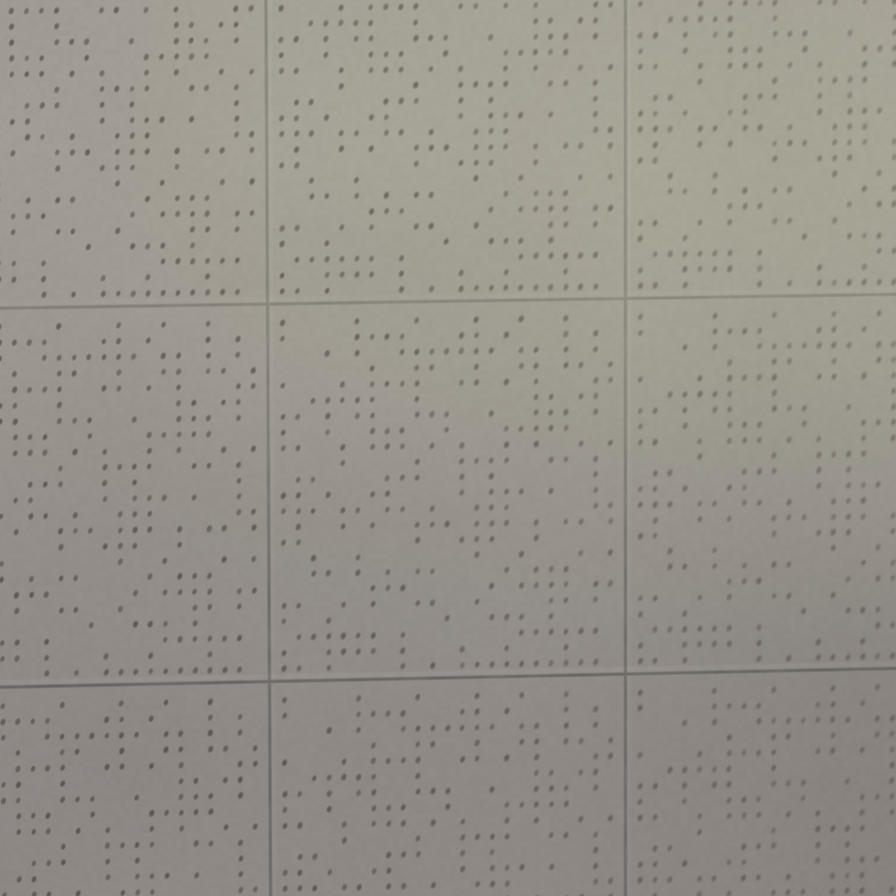
Give the GLSL for this texture, as a three.js fragment shader.

```glsl
// Perforated acoustic ceiling tiles, cropped to about 2.5 by 2.4 panels.
// Slightly skewed seams define panel space; each panel repeats one hashed
// 23 x 23 hole layout, shaded by soft uneven light that blurs to the right.

varying vec2 vUv;

float hash(vec2 p) {
  vec3 q = fract(p.xyx * 0.1031);
  q += dot(q, q.yzx + 33.33);
  return fract((q.x + q.y) * q.z);
}

float noise(vec2 p) {
  vec2 i = floor(p);
  vec2 f = fract(p);
  f = f * f * (3.0 - 2.0 * f);
  return mix(mix(hash(i), hash(i + vec2(1.0, 0.0)), f.x),
             mix(hash(i + vec2(0.0, 1.0)), hash(i + vec2(1.0, 1.0)), f.x), f.y);
}

// Panel coordinates: whole numbers fall on the tilted seams
vec2 panelSpace(vec2 p) {
  float leftSeam = 0.302 - 0.0052 * p.y;
  float lowerSeam = 0.233 + 0.021 * p.x;
  float upperSeam = 0.656 + 0.0155 * p.x;
  return 1.0 + vec2((p.x - leftSeam) / (0.698 - leftSeam),
                    (p.y - lowerSeam) / (upperSeam - lowerSeam));
}

// Painted surface under uneven room light
vec3 wallColor(vec2 p) {
  vec3 dim = vec3(0.555, 0.535, 0.52);
  vec3 lit = vec3(0.645, 0.63, 0.59);
  vec3 wall = mix(dim, lit, smoothstep(0.12, 0.85, p.y));
  vec2 glow = (p - vec2(0.85, 0.78)) / vec2(0.4, 0.35);
  wall += vec3(0.012, 0.018, 0.0) * exp(-dot(glow, glow));
  wall -= vec3(0.022, 0.028, 0.018) * (1.0 - smoothstep(0.0, 0.35, p.x)) * p.y;
  wall -= 0.025 * smoothstep(0.6, 1.0, p.x) * (1.0 - smoothstep(0.1, 0.6, p.y));
  wall += 0.012 * (noise(p * 7.0) - 0.5) + 0.014 * (noise(p * 190.0) - 0.5);
  return wall;
}

// Coverage of the nearest hole on the panel's grid
float holes(vec2 panel, float blur) {
  vec2 grid = fract(panel) * 24.0 + vec2(0.0, 0.2);
  vec2 id = floor(grid + 0.5);
  vec2 inside = step(1.0, id) * step(id, vec2(23.0));
  float punched = step(hash(id + vec2(17.0, 41.0)), 0.47) * inside.x * inside.y;

  // Offset in canvas units, with slight wear that differs per panel
  vec2 seed = id + floor(panel) * 37.0;
  vec2 d = (grid - id) * vec2(0.0166, 0.0175);
  d += 0.0006 * (vec2(hash(seed + 5.0), hash(seed + 91.0)) - 0.5);
  d.x -= 0.2 * d.y;
  float radius = 0.0025 + 0.0005 * (hash(seed + 63.0) - 0.5);
  float dist = length(d * vec2(1.0, 0.78)) - radius;
  float depth = 0.8 + 0.3 * hash(seed + 13.0);
  return punched * depth * (1.0 - smoothstep(-blur, blur, dist));
}

void main() {
  vec2 panel = panelSpace(vUv);
  vec3 color = wallColor(vUv);

  // Holes fade and soften toward the right
  float blur = mix(0.0013, 0.0023, vUv.x);
  float contrast = mix(0.34, 0.23, smoothstep(0.2, 1.0, vUv.x));
  color *= 1.0 - contrast * holes(panel, blur) * vec3(0.94, 1.0, 1.04);

  // Signed distance to the nearest seam, in canvas units
  vec2 seam = (panel - floor(panel + 0.5)) * vec2(0.398, 0.42);
  vec2 groove = 1.0 - smoothstep(vec2(0.0004), vec2(0.0030), abs(seam));
  float lower = 1.0 - smoothstep(0.35, 0.55, vUv.y);
  float fade = mix(1.0, 0.8, vUv.x);

  // Pale bevel beside each groove, then the dark groove itself
  float bevel = 1.0 - smoothstep(0.001, 0.004, abs(seam.y - 0.0055));
  float sideBevel = 1.0 - smoothstep(0.001, 0.003, abs(seam.x - 0.0045));
  color += 0.022 * bevel * mix(0.5, 1.0, lower) + 0.012 * sideBevel;
  float shade = max(groove.x * mix(0.17, 0.24, lower),
                    groove.y * mix(0.17, 0.28, lower));
  float wear = 0.85 + 0.3 * noise(vUv * 45.0);
  color *= 1.0 - shade * fade * wear;

  gl_FragColor = vec4(color, 1.0);
}
```
